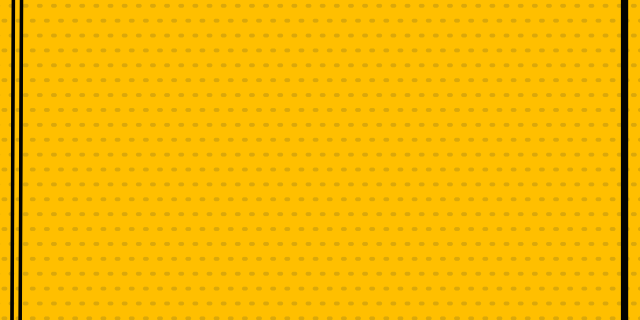
This pattern is drawn by a Shadertoy shader. Its source:

```glsl
// Amber sheet with staggered rows of small pill-shaped dots, framed by two
// thin leaning black rules on the left and one thick upright rule on the right.
// Dots are a repeated capsule distance; lengths are in canvas heights.

float coverage(float dist) {
    float pixel = 1.0 / iResolution.y;
    return 1.0 - smoothstep(-0.6 * pixel, 0.6 * pixel, dist);
}

// Horizontal capsule: halfCore is half the straight part.
float capsule(vec2 p, float halfCore, float radius) {
    return length(vec2(max(abs(p.x) - halfCore, 0.0), p.y)) - radius;
}

// Rows are counted from the top; every second row shifts by half a step.
float dotPattern(vec2 p) {
    vec2 spacing = vec2(0.0442, 0.04652);
    vec2 grid = vec2(p.x - 0.0359, 1.0 - p.y - 0.0180) / spacing;
    float row = floor(grid.y + 0.5);
    grid.x += 0.5 * mod(row, 2.0);
    vec2 cell = (fract(grid + 0.5) - 0.5) * spacing;
    return capsule(cell, 0.0030, 0.0061);
}

// Rule running from bottomX at the lower edge to topX at the upper edge.
float rule(vec2 p, float bottomX, float topX, float halfWidth) {
    return abs(p.x - mix(bottomX, topX, p.y)) - halfWidth;
}

void mainImage(out vec4 fragColor, in vec2 fragCoord) {
    vec2 p = fragCoord / iResolution.y;
    float aspect = iResolution.x / iResolution.y;

    // Dotted ground
    vec3 color = vec3(1.0, 0.75, 0.0);
    color = mix(color, vec3(0.86, 0.66, 0.04), coverage(dotPattern(p)));

    // Left pair and right rule
    float rules = rule(p, 0.0375, 0.0418, 0.0056);
    rules = min(rules, rule(p, 0.0630, 0.0672, 0.0056));
    rules = min(rules, rule(p, aspect - 0.0483, aspect - 0.0483, 0.0115));
    color = mix(color, vec3(0.01, 0.01, 0.0), coverage(rules));

    fragColor = vec4(color, 1.0);
}
```
